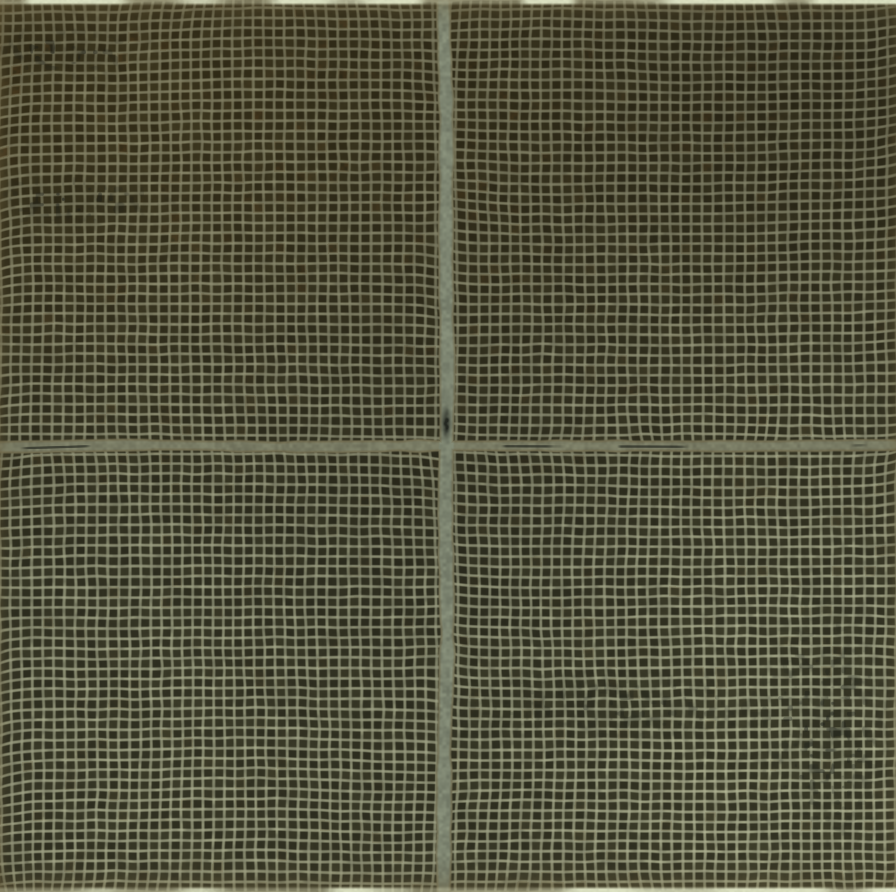
Give the GLSL for this texture, as a WebGL 1 fragment shader.

```glsl
precision highp float;
// Four panels of fine woven wire mesh over dark backing, split by a pale cross of worn grout.
uniform vec2 u_resolution;

const vec2 MESH_COUNT = vec2(42.0, 44.0);      // openings per panel
const float WIRE_HALF = 0.135;                 // in openings
const float WIRE_SOFT = 0.05;
const float MESH_WARP = 0.5;
const float BORDER_WARP = 1.0;
const float LIGHT_RANGE = 0.24;
const vec2 SEAM_POS = vec2(0.497, 0.501);
const vec2 SEAM_HALF = vec2(0.0082, 0.0062);
const float RIM_WIDTH = 0.006;
const vec3 BACKING = vec3(0.19, 0.19, 0.13);
const vec3 WIRE = vec3(0.51, 0.52, 0.42);
const vec3 GROUT = vec3(0.50, 0.53, 0.45);
const vec3 RUST = vec3(0.36, 0.25, 0.12);
const vec3 TAN = vec3(0.42, 0.37, 0.24);
const vec3 SOOT = vec3(0.10, 0.11, 0.09);
const vec3 CREAM = vec3(0.85, 0.87, 0.75);

float hash(vec2 p) {
  return fract(sin(dot(p, vec2(127.1, 311.7))) * 43758.5453);
}

float noise(vec2 p) {
  vec2 i = floor(p), f = fract(p);
  f = f * f * (3.0 - 2.0 * f);
  return mix(mix(hash(i), hash(i + vec2(1.0, 0.0)), f.x),
             mix(hash(i + vec2(0.0, 1.0)), hash(i + 1.0), f.x), f.y);
}

vec2 noise2(vec2 p) {
  return vec2(noise(p), noise(p + 37.3)) - 0.5;
}

// Soft elliptical patch, 1 at its centre
float patchAt(vec2 p, vec2 centre, vec2 size) {
  vec2 q = (p - centre) / size;
  return exp(-dot(q, q));
}

// Mesh coordinates: wires lie on whole numbers and bend near panel borders
vec2 meshCoord(vec2 local, vec2 panel) {
  vec2 seed = panel * vec2(17.0, 29.0) + 3.0;
  vec2 border = exp(-24.0 * min(local, 1.0 - local));
  vec2 bend = noise2(local * 3.0 + seed) * MESH_WARP;
  bend += noise2(local * 22.0 + seed) * 0.14;
  bend += border.yx * noise2(local * 7.0 + seed + 11.0) * BORDER_WARP;
  bend.y += border.x * 0.5 * (0.5 - panel.x);
  return local * MESH_COUNT + bend;
}

vec3 meshColor(vec2 uv) {
  vec2 panel = step(SEAM_POS, uv);
  vec2 size = mix(SEAM_POS, 1.0 - SEAM_POS, panel);
  vec2 m = meshCoord((uv - panel * SEAM_POS) / size, panel);
  vec2 cellSeed = floor(m) + panel * 53.0;

  // Backing seen through the openings
  vec3 back = BACKING * (0.88 + 0.24 * hash(cellSeed));
  float warm = smoothstep(0.3, 0.95, uv.y) * (1.0 - 0.45 * uv.x);
  back += vec3(0.035, 0.008, -0.025) * warm;
  float rusty = smoothstep(0.88, 1.0, hash(cellSeed + 7.1));
  back = mix(back, RUST, rusty * (0.1 + 0.35 * warm) * noise(m * 3.0));

  // Wires, with a soft edge and uneven sheen
  vec2 aa = 0.6 * MESH_COUNT / (size * u_resolution) + WIRE_SOFT;
  vec2 dist = 0.5 - abs(fract(m) - 0.5);
  vec2 cover = 1.0 - smoothstep(WIRE_HALF - aa, WIRE_HALF + aa, dist);
  float wire = 1.0 - (1.0 - cover.x * 0.9) * (1.0 - cover.y);
  vec3 wireTone = WIRE * (0.9 + 0.2 * noise(m * 1.7 + panel * 31.0));
  wireTone += 0.05 * cover.x * cover.y;
  wireTone = mix(wireTone, TAN, warm * 0.4 + 0.2 * rusty);
  vec3 color = mix(back, wireTone, wire);

  // Scattered soot in a few stained regions
  float stain = patchAt(uv, vec2(0.07, 0.94), vec2(0.06, 0.02))
              + patchAt(uv, vec2(0.08, 0.775), vec2(0.07, 0.02))
              + patchAt(uv, vec2(0.92, 0.18), vec2(0.05, 0.10))
              + 0.6 * patchAt(uv, vec2(0.70, 0.21), vec2(0.14, 0.03));
  float fleck = smoothstep(0.6, 0.85, noise(uv * 170.0));
  return mix(color, SOOT, min(stain, 1.0) * (0.10 + 0.5 * fleck));
}

void main() {
  vec2 uv = gl_FragCoord.xy / u_resolution;
  vec2 px = 1.0 / u_resolution;
  vec3 color = meshColor(uv);

  // Broad uneven light, dimmer toward the upper left
  float light = 0.99 + LIGHT_RANGE * (noise(uv * 2.6 + 1.7) - 0.5);
  light += 0.10 * (uv.x - uv.y) - 0.12 * dot(uv - 0.5, uv - 0.5);
  color *= light;

  // Grout cross with wandering, ragged sides
  vec2 wander = vec2(noise(vec2(uv.y * 7.0, 2.0)), noise(vec2(uv.x * 6.0, 9.0))) - 0.5;
  vec2 ragged = vec2(noise(uv.yx * vec2(45.0, 3.0)), noise(uv * vec2(45.0, 3.0) + 5.0)) - 0.5;
  vec2 away = abs(uv - SEAM_POS - wander * 0.005) - SEAM_HALF - ragged * 0.0025;
  vec2 seam = 1.0 - smoothstep(-px, px + 0.0008, away);
  float grain = 0.7 * noise(uv * 240.0) + 0.3 * noise(uv * 70.0);
  vec3 grout = GROUT * (0.86 + 0.24 * grain);
  grout = mix(grout, TAN, 0.5 * smoothstep(-0.0035, 0.0, min(away.x, away.y)));
  grout = mix(grout, TAN, 0.25 * (1.0 - seam.x));
  float crack = (1.0 - smoothstep(0.0006, 0.002, abs(uv.y - SEAM_POS.y - wander.y * 0.008)))
              * smoothstep(0.58, 0.75, noise(vec2(uv.x * 24.0, 4.0))) * (1.0 - seam.x);
  float debris = patchAt(uv, vec2(0.498, 0.526), vec2(0.004, 0.014)) * (0.5 + grain);
  grout = mix(grout, SOOT, clamp(crack * 0.6 + debris, 0.0, 0.9));
  color = mix(color, grout, max(seam.x, seam.y));

  // Tan outer border and patchy bright rim along top and bottom
  vec2 rim = min(uv, 1.0 - uv);
  color = mix(color, TAN, 0.55 * exp(-rim.y * 75.0) + 0.35 * exp(-rim.x * 160.0));
  float glint = 1.0 - smoothstep(0.4 * RIM_WIDTH, RIM_WIDTH + px.y, rim.y);
  color = mix(color, CREAM, glint * (0.35 + 0.65 * smoothstep(0.25, 0.6, noise(uv * vec2(18.0, 3.0)))));

  color *= 1.0 + 0.05 * (noise(uv * 330.0) - 0.5);
  gl_FragColor = vec4(color, 1.0);
}
```
